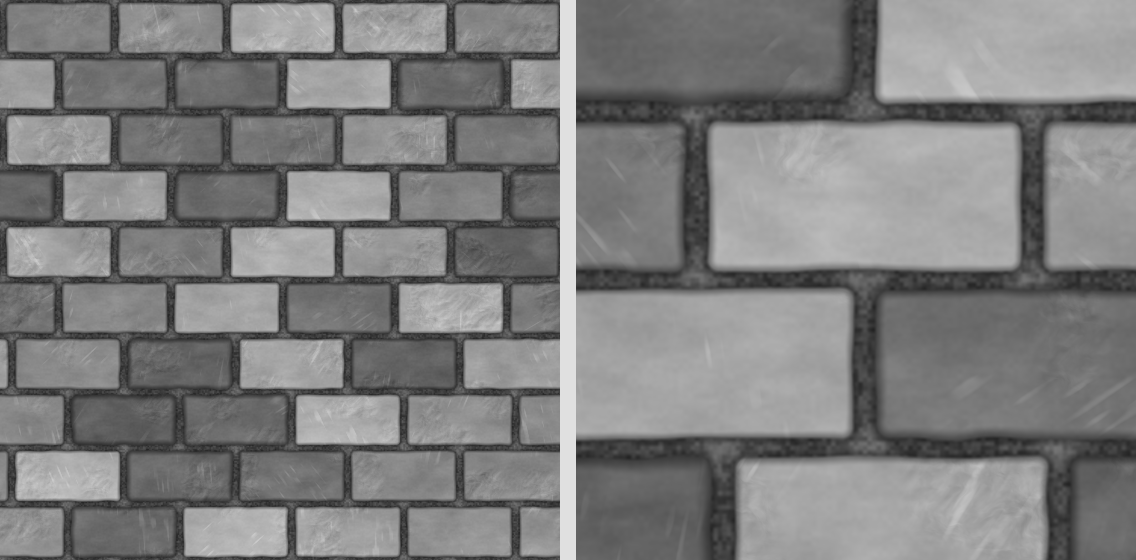
Left: the whole. Right: its middle third, enlarged.
A three.js fragment shader for this texture:

```glsl
// Weathered grey brick wall in running bond with dark, gritty mortar.
varying vec2 vUv;

const vec2 GRID = vec2(5.0, 10.0);            // bricks across, courses up
const vec2 PITCH = 1.0 / GRID;
const vec2 HALF_BRICK = vec2(0.0934, 0.0447);
const float CORNER = 0.007;
const float WORN_CORNER = 0.012;              // extra rounding on worn bricks
const float WOBBLE = 0.0032;
const float EDGE_SOFT = 0.0014;
const float SHADE_WIDTH = 0.0075;             // dark rim inside each brick
const float DARK_BRICK = 0.375;
const float LIGHT_BRICK = 0.69;
const float MORTAR = 0.245;
const float JUNCTION_LIGHT = 0.13;
const float JUNCTION_SIZE = 0.013;
const float SEED = 17.0;

float hash(vec2 p) {
  vec3 a = fract(p.xyx * 0.1031);
  a += dot(a, a.yzx + 33.33);
  return fract((a.x + a.y) * a.z);
}

float noise(vec2 p) {
  vec2 i = floor(p);
  vec2 f = fract(p);
  f = f * f * (3.0 - 2.0 * f);
  return mix(mix(hash(i), hash(i + vec2(1.0, 0.0)), f.x),
             mix(hash(i + vec2(0.0, 1.0)), hash(i + 1.0), f.x), f.y);
}

float fbm(vec2 p) {
  float sum = 0.0;
  float amp = 0.5;
  for (int i = 0; i < 5; i++) {
    sum += amp * noise(p);
    p = mat2(1.6, 1.2, -1.2, 1.6) * p + 7.3;
    amp *= 0.5;
  }
  return sum;
}

// Position from the brick centre in canvas units; id wraps at the borders.
vec2 brickSpace(vec2 uv, float row, out vec2 id) {
  float course = mod(row, GRID.y);
  float shift = 0.5 * (1.0 - mod(course, 2.0)) + 0.025 + 0.08 * step(course, 3.5);
  float x = uv.x * GRID.x - shift;
  id = vec2(mod(floor(x), GRID.x), course);
  return vec2(fract(x) - 0.5, uv.y * GRID.y - row - 0.5) * PITCH;
}

float brickValue(vec2 id) { return hash(id * 3.7 + SEED); }

float brickWear(vec2 id) {
  return smoothstep(0.45, 0.0, brickValue(id)) * hash(id * 5.3 + SEED + 41.0);
}

// Signed distance to a rounded brick with an uneven outline.
float brickDistance(vec2 pos, vec2 id) {
  float wear = brickWear(id);
  float radius = CORNER + WORN_CORNER * wear * noise(sign(pos) * 3.0 + id * 9.0 + 20.0);
  vec2 q = abs(pos) - HALF_BRICK + radius;
  float box = length(max(q, 0.0)) + min(max(q.x, q.y), 0.0) - radius;
  float wobble = noise(pos * 42.0 + id * 13.0 + 50.0) - 0.5;
  return box + WOBBLE * (0.7 + wear) * wobble;
}

float junctionDistance(vec2 pos) { return length(0.5 * PITCH - abs(pos)); }

float brickSurface(vec2 pos, vec2 id, float depth) {
  float value = brickValue(id);
  float wear = brickWear(id);
  vec2 p = pos + id * 1.37 + 2.0;
  float tone = mix(DARK_BRICK, LIGHT_BRICK, pow(value, 1.15));

  // Broad stains, a slight tilt of light and fine grain
  float stain = fbm(p * vec2(22.0, 34.0)) - 0.48;
  float tilt = dot(pos / HALF_BRICK, vec2(hash(id + 71.0) - 0.5, -0.45));
  float grain = noise(p * 330.0) + noise(p * vec2(90.0, 260.0)) - 1.0;
  tone += 0.16 * stain + 0.045 * value * tilt + 0.018 * grain;

  // Flaked patches, lit as low relief
  vec2 flake = p * 46.0 + 2.0 * stain;
  float relief = fbm(flake) - fbm(flake + vec2(0.12, -0.16));
  float patchMask = smoothstep(0.48, 0.72, noise(p * 17.0 + 30.0));
  tone += 0.38 * relief * patchMask;

  // Faint slanted scratches
  float angle = mix(0.5, 2.5, hash(id + 93.0));
  vec2 along = vec2(cos(angle), sin(angle));
  vec2 s = vec2(dot(p, along), dot(p, vec2(-along.y, along.x)));
  float scratch = smoothstep(0.66, 0.95, noise(s * vec2(38.0, 230.0)));
  tone += 0.075 * scratch * smoothstep(0.5, 0.8, noise(p * 24.0 + 60.0));

  // Grimy rim, wider on worn bricks
  float width = SHADE_WIDTH * (0.75 + 1.2 * wear + 0.6 * stain);
  return tone * mix(0.56, 1.0, smoothstep(-0.001, width, depth));
}

void main() {
  float row = floor(vUv.y * GRID.y);
  vec2 id;
  vec2 nextId;
  vec2 pos = brickSpace(vUv, row, id);
  vec2 nextPos = brickSpace(vUv, row + (pos.y > 0.0 ? 1.0 : -1.0), nextId);
  float d = brickDistance(pos, id);
  float gap = min(d, brickDistance(nextPos, nextId));

  // Mortar: grit, shadow beside bricks, paler where joints meet
  float grit = 0.6 * noise(vUv * 370.0) + 0.4 * noise(vUv * 190.0 + 11.0) - 0.5;
  float meet = min(junctionDistance(pos), junctionDistance(nextPos)) / JUNCTION_SIZE;
  float mortar = MORTAR + JUNCTION_LIGHT * exp(-meet * meet) + 0.2 * grit;
  mortar *= mix(0.78, 1.05, smoothstep(0.0, 0.005, gap));

  float cover = 1.0 - smoothstep(-EDGE_SOFT, EDGE_SOFT, d);
  float grey = mix(mortar, brickSurface(pos, id, -d), cover);
  gl_FragColor = vec4(vec3(clamp(grey, 0.0, 1.0)), 1.0);
}
```
